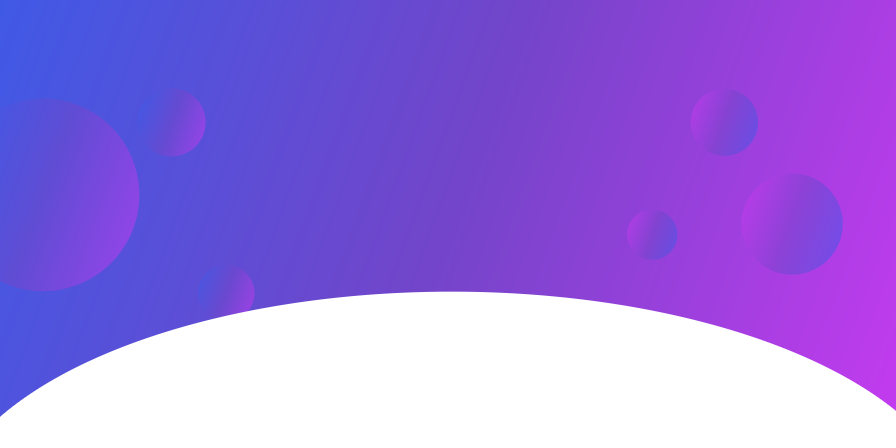
Give the GLSL for this background, as a Shadertoy shader.

```glsl
// Blue to magenta gradient banner with translucent discs above a white elliptical hill.

// Three-stop ramp shared by the sky and the discs.
vec3 ramp(float t) {
    vec3 blue = vec3(0.25, 0.35, 0.90);
    vec3 violet = vec3(0.45, 0.27, 0.79);
    vec3 magenta = vec3(0.77, 0.23, 0.94);
    t = clamp(t, 0.0, 1.0);
    return t < 0.5 ? mix(blue, violet, 2.0 * t) : mix(violet, magenta, 2.0 * t - 1.0);
}

// Antialiased coverage of a signed distance, negative inside.
float cover(float dist) {
    return clamp(0.5 - dist * iResolution.y, 0.0, 1.0);
}

// First-order distance to an axis-aligned ellipse.
float ellipseDistance(vec2 p, vec2 radii) {
    float k = length(p / radii);
    return k * (k - 1.0) / max(length(p / (radii * radii)), 1e-4);
}

void mainImage(out vec4 fragColor, in vec2 fragCoord) {
    // Canvas heights, origin at the lower left.
    vec2 p = fragCoord / iResolution.y;
    vec2 canvas = vec2(iResolution.x / iResolution.y, 1.0);

    // Sky: slanted gradient reaching from corner to corner.
    vec2 slant = vec2(0.94, -0.342);
    float span = dot(canvas, abs(slant));
    vec3 color = ramp(dot(p - 0.5 * canvas, slant) / span + 0.5);

    // Discs: centre, radius, and gradient direction.
    vec4 discs[6] = vec4[6](
        vec4(0.096, 0.565, 0.215, 1.0),
        vec4(0.383, 0.727, 0.076, 1.0),
        vec4(0.505, 0.346, 0.063, 1.0),
        vec4(1.617, 0.727, 0.075, -1.0),
        vec4(1.456, 0.476, 0.056, -1.0),
        vec4(1.768, 0.500, 0.113, -1.0));
    for (int i = 0; i < 6; i++) {
        vec2 q = p - discs[i].xy;
        float radius = discs[i].z;
        float t = 0.5 + 0.5 * discs[i].w * dot(q, slant) / radius;
        color = mix(color, ramp(t), 0.52 * cover(length(q) - radius));
    }

    // White hill in front.
    float hill = ellipseDistance(p - vec2(1.008, -0.177), vec2(1.141, 0.526));
    color = mix(color, vec3(1.0), cover(hill));

    fragColor = vec4(color, 1.0);
}
```
